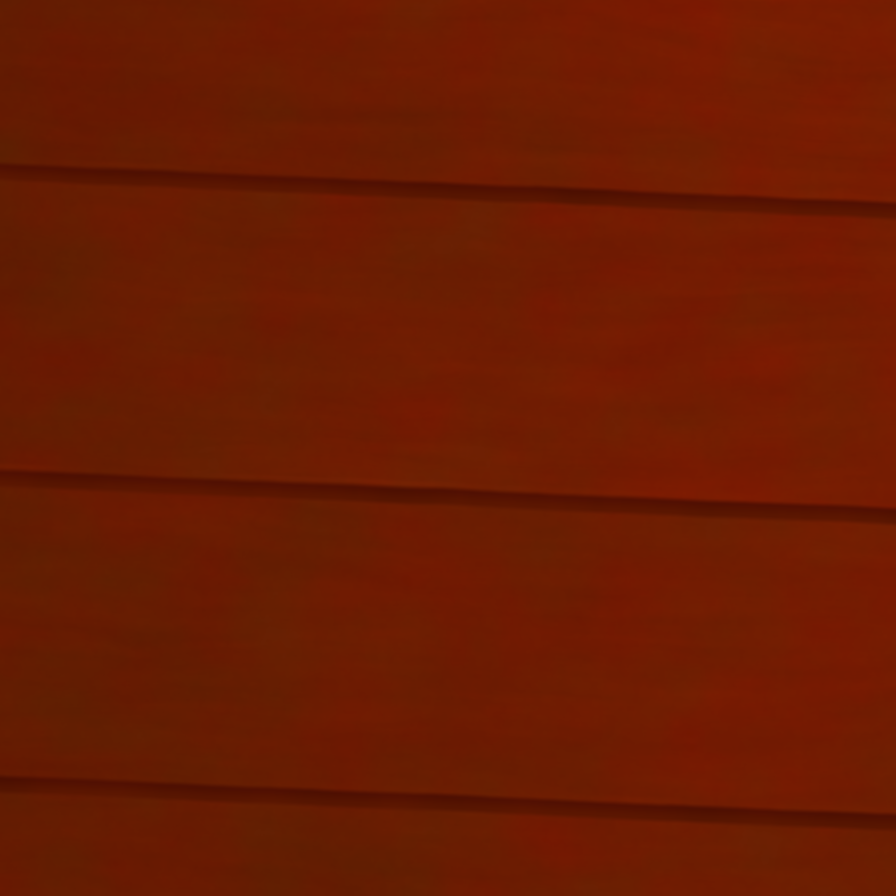
Reproduce this texture procedurally as a WebGL 2 fragment shader.

```glsl
#version 300 es
precision highp float;
// Red-stained wooden siding: wide, slightly tilted boards with soft dark laps.
// Boards repeat along a tilted axis; value noise adds grain, stain and blotches,
// seeded by board so that no two boards are alike.

uniform vec2 u_resolution;
out vec4 outColor;

const float BOARD_HEIGHT = 0.3415;
const float FIRST_SEAM = 0.126;
const float TILT = 0.043;
const float SEAM_HALF_WIDTH = 0.0085;

const vec3 STAIN_DARK = vec3(0.375, 0.110, 0.008);
const vec3 STAIN_BRIGHT = vec3(0.482, 0.111, 0.008);
const vec3 SEAM_RED = vec3(0.300, 0.055, 0.006);
const vec3 SEAM_BROWN = vec3(0.345, 0.085, 0.005);

float hash(vec2 p) {
    vec3 q = fract(vec3(p.xyx) * 0.1031);
    q += dot(q, q.yzx + 33.33);
    return fract((q.x + q.y) * q.z);
}

float valueNoise(vec2 p) {
    vec2 cell = floor(p);
    vec2 f = fract(p);
    f = f * f * (3.0 - 2.0 * f);
    float low = mix(hash(cell), hash(cell + vec2(1.0, 0.0)), f.x);
    float high = mix(hash(cell + vec2(0.0, 1.0)), hash(cell + vec2(1.0, 1.0)), f.x);
    return mix(low, high, f.y);
}

// Layered noise centred on zero, roughly -0.5 to 0.5
float fbm(vec2 p) {
    float sum = 0.0;
    float weight = 0.5;
    for (int i = 0; i < 4; i++) {
        sum += weight * (valueNoise(p) - 0.5);
        p = p * 2.03 + 17.3;
        weight *= 0.5;
    }
    return sum;
}

// Long fibres, bent by a slow warp
float woodGrain(vec2 p, float seed) {
    vec2 q = p + vec2(seed * 7.1, seed * 3.7);
    q.y += TILT * p.x + 0.06 * fbm(q * vec2(3.0, 6.0));
    return fbm(q * vec2(5.0, 65.0)) + 0.6 * fbm(q * vec2(14.0, 34.0));
}

// Stain colour: darker on the left, with warm and olive blotches
vec3 boardColor(vec2 p, float seed) {
    float blotch = fbm(p * vec2(5.0, 7.0) + seed * 11.0);
    float light = 0.09 + 0.80 * p.x + 0.2 * (p.y - 0.5) * p.x + 0.5 * blotch;
    light += 0.1 * (hash(vec2(seed, 4.0)) - 0.5);
    light -= 0.25 * smoothstep(0.8, 1.05, p.x) * (1.0 - smoothstep(0.2, 0.5, p.y));
    vec3 color = mix(STAIN_DARK, STAIN_BRIGHT, clamp(light, -0.1, 1.1));
    float hueShift = fbm(p * vec2(13.0, 17.0) + seed * 5.0 + 40.0);
    color += hueShift * vec3(0.05, -0.045, -0.006);
    color *= 1.0 + (0.07 + 0.04 * p.x * p.y) * woodGrain(p, seed);
    return color + 0.014 * fbm(p * 110.0) * vec3(1.0, 0.5, 0.1);
}

// Coverage of the lap shadow: crisp top edge, softer fade below
float seamShadow(float d, float halfWidth) {
    float top = 1.0 - smoothstep(halfWidth - 0.004, halfWidth + 0.003, d);
    float bottom = smoothstep(-halfWidth - 0.005, -halfWidth + 0.002, d);
    return top * bottom;
}

void main() {
    vec2 uv = gl_FragCoord.xy / u_resolution;

    // Board index and signed height above the nearest seam
    float across = (uv.y + TILT * uv.x - FIRST_SEAM) / BOARD_HEIGHT;
    float board = floor(across) + 2.0;
    float seam = floor(across + 0.5);
    float d = (across - seam) * BOARD_HEIGHT;
    d += 0.0025 * fbm(vec2(uv.x * 18.0, seam * 9.0 + 3.0));

    vec3 color = boardColor(uv, board);

    // Patchy worn lip on the lower edge of the board above
    float lip = exp(-pow((d - 0.013) / 0.003, 2.0));
    float lipWear = smoothstep(0.6, 0.95, valueNoise(vec2(uv.x * 7.0, seam + 5.0)));
    color += lip * (0.004 + 0.02 * lipWear) * vec3(1.0, 0.4, 0.1);

    // Lap shadow, deep red under the edge and brown further down
    float depth = smoothstep(-SEAM_HALF_WIDTH, SEAM_HALF_WIDTH, d);
    vec3 seamColor = mix(SEAM_BROWN, SEAM_RED, depth);
    seamColor *= 1.0 + 0.16 * fbm(vec2(uv.x * 14.0, seam * 6.0));
    color = mix(color, seamColor, 0.94 * seamShadow(d, SEAM_HALF_WIDTH));

    outColor = vec4(clamp(color, 0.0, 1.0), 1.0);
}
```
